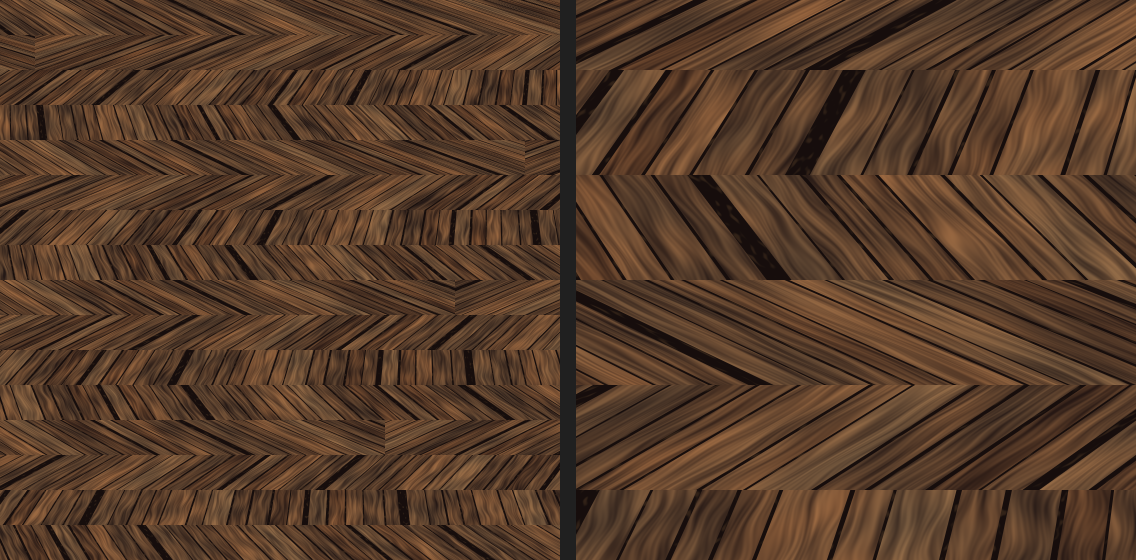
Left, the full canvas; right, a detail of the centre.
Reproduce this texture procedurally as a WebGL 1 fragment shader.

```glsl
precision highp float;

uniform vec2 u_resolution;

#define ROWS 16.0            // rows over the canvas height
#define STRIP_LENGTH 62.0    // strip length, in row heights
#define STRIP_START 17.0     // where the first strip begins
#define FAN_DEPTH 10.1       // distance from the fan's centre to the first strip
#define SET_SLOPE 0.654      // slope range covered by one set of planks
#define SET_PLANKS 16.0      // planks in a set
#define SET_ORIGIN -0.542    // slope at the widest gap of a set
#define EDGE_JITTER 0.55     // irregularity of plank widths
#define TONE_SPREAD 0.40     // tone difference between planks
#define GRAIN 0.55           // strength of the wood grain

const vec3 GAP_COLOR = vec3(0.085, 0.052, 0.047);
const vec3 DARK_WOOD = vec3(0.13, 0.08, 0.07);
const vec3 LIGHT_WOOD = vec3(0.53, 0.37, 0.24);

float hash(float n) {
  return fract(sin(n * 12.9898 + 4.137) * 43758.547);
}

vec2 gradient(vec2 cell) {
  float angle = 6.28318 * fract(sin(dot(cell, vec2(127.1, 311.7))) * 43758.547);
  return vec2(cos(angle), sin(angle));
}

float gradientNoise(vec2 p) {
  vec2 i = floor(p), f = fract(p);
  vec2 w = f * f * f * (f * (f * 6.0 - 15.0) + 10.0);
  vec2 e = vec2(1.0, 0.0);
  float low = mix(dot(gradient(i), f), dot(gradient(i + e.xy), f - e.xy), w.x);
  float high = mix(dot(gradient(i + e.yx), f - e.yx), dot(gradient(i + e.xx), f - e.xx), w.x);
  return mix(low, high, w.y);
}

float plankEdge(float i) {
  float id = mod(i, SET_PLANKS);
  return i + EDGE_JITTER * (hash(id) - 0.5) * step(0.5, id);
}

// Half width of the gap at an edge; two gaps in each set are wide
float gapHalfWidth(float i) {
  float id = mod(i, SET_PLANKS);
  float wide = id < 0.5 ? 0.24 : 0.0;
  wide = abs(id - 11.0) < 0.5 ? 0.15 : wide;
  return max(wide, mix(0.025, 0.075, hash(id + 31.0)));
}

// Share of a sample of the given width that lies inside the gap
float gapCoverage(float v, float i, float width) {
  float d = v - plankEdge(i), g = gapHalfWidth(i);
  return clamp((min(d + 0.5 * width, g) - max(d - 0.5 * width, -g)) / width, 0.0, 1.0);
}

vec3 woodColor(float v, float depth, float i) {
  float id = mod(i, SET_PLANKS);
  vec2 q = vec2(v + 7.0 * id, depth + 13.0 * hash(id + 5.0));
  q.x += 0.25 * gradientNoise(q * vec2(1.3, 2.2));

  float grain = gradientNoise(q * vec2(5.0, 1.4));
  grain += 0.6 * gradientNoise(q * vec2(13.0, 2.5));
  float mottle = gradientNoise(vec2(v * 0.9, depth * 2.3) + 40.0);

  float tone = 0.61 + TONE_SPREAD * (hash(id + 71.0) - 0.5) + GRAIN * grain + 0.28 * mottle;
  vec3 color = mix(DARK_WOOD, LIGHT_WOOD, clamp(tone, 0.05, 1.15));

  // Some planks lean red, others grey
  float hue = hash(id + 113.0) - 0.5 + 0.6 * mottle;
  return color * (1.0 + hue * vec3(0.08, -0.03, -0.12));
}

vec3 parquet(vec2 uv, float pixel) {
  // Rows read left to right and top to bottom as one long run of strips
  vec2 p = ROWS * vec2(uv.x, 1.0 - uv.y);
  float run = floor(p.y) * ROWS + p.x - STRIP_START;
  float strip = floor(run / STRIP_LENGTH);

  // Each strip cuts a fan of planks one row deeper
  float depth = FAN_DEPTH + strip + fract(p.y);
  float slope = (run - (strip + 0.5) * STRIP_LENGTH) / depth;
  float density = SET_PLANKS / SET_SLOPE;
  float v = (slope - SET_ORIGIN) * density;
  float width = pixel * length(vec2(1.0, slope)) * density / depth;

  // Plank between two irregular edges
  float i = floor(v);
  if (v < plankEdge(i)) i -= 1.0;
  else if (v >= plankEdge(i + 1.0)) i += 1.0;

  // Dark gaps with brown flecks
  float gap = max(gapCoverage(v, i, width), gapCoverage(v, i + 1.0, width));
  float fleck = smoothstep(0.12, 0.5, gradientNoise(vec2(v * 8.0, depth * 11.0)));
  vec3 gapColor = mix(GAP_COLOR, 0.5 * LIGHT_WOOD, 0.6 * fleck);
  return mix(woodColor(v, depth, i), gapColor, gap);
}

void main() {
  // Four samples per pixel smooth the row joints
  vec3 color = vec3(0.0);
  float pixel = 0.5 * ROWS / u_resolution.y;
  for (int k = 0; k < 4; k++) {
    float n = float(k);
    vec2 offset = 0.5 * vec2(mod(n, 2.0), floor(n * 0.5)) - 0.25;
    color += 0.25 * parquet((gl_FragCoord.xy + offset) / u_resolution, pixel);
  }
  gl_FragColor = vec4(color, 1.0);
}
```
